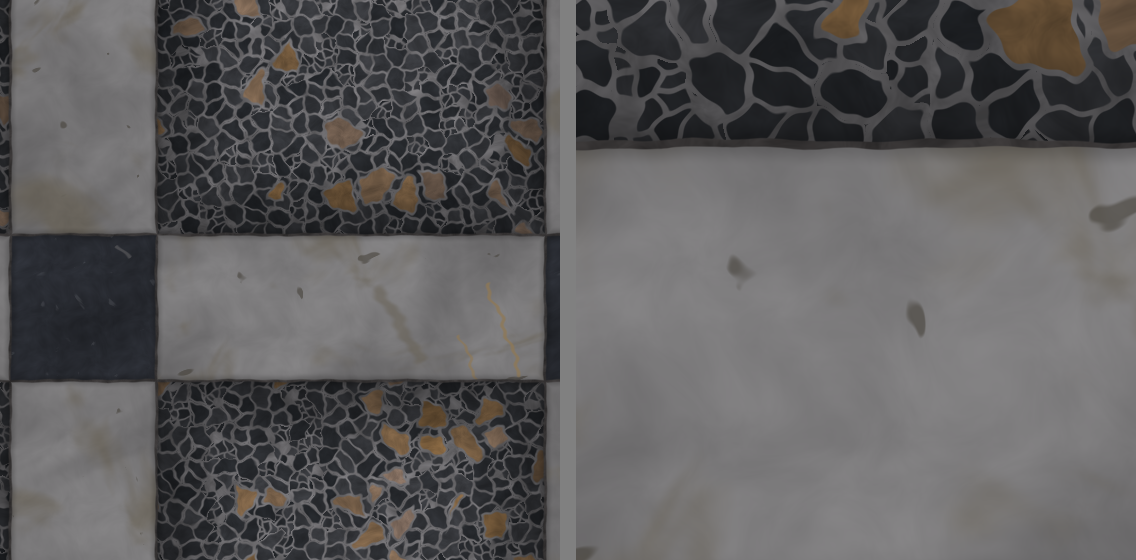
Left, the full canvas; right, a detail of the centre.
A Shadertoy shader for this texture:

```glsl
const float PERIOD = 0.955;               // one strip plus one panel
const float STRIP = 0.261;                // width of the marble strips
const vec2 ORIGIN = vec2(0.0185, 0.320);  // lower left of a dark square
const float SEAM = 0.0022;                // half width of the joints
const float FINE_CELLS = 62.0, MID_CELLS = 33.0, PEBBLE_CELLS = 18.0;
const float FINE_KEEP = 0.8, MID_KEEP = 0.78, PEBBLE_KEEP = 0.19;
const float HALO = 0.004;                 // cement kept around larger chips

const vec3 CEMENT = vec3(0.40, 0.395, 0.405);
const vec3 CHIP_DARK = vec3(0.125, 0.135, 0.15);
const vec3 CHIP_LIGHT = vec3(0.215, 0.22, 0.235);
const vec3 OCHRE = vec3(0.51, 0.39, 0.25);
const vec3 ROSE = vec3(0.47, 0.40, 0.36);
const vec3 MARBLE_GREY = vec3(0.415, 0.41, 0.415);
const vec3 MARBLE_PALE = vec3(0.51, 0.505, 0.51);
const vec3 STAIN = vec3(0.39, 0.36, 0.30);
const vec3 VEIN = vec3(0.56, 0.47, 0.33);
const vec3 SLATE = vec3(0.155, 0.165, 0.19);
const vec3 JOINT = vec3(0.21, 0.20, 0.20);

vec2 hash2(vec2 p) {
    return fract(sin(vec2(dot(p, vec2(127.1, 311.7)), dot(p, vec2(269.5, 183.3)))) * 43758.5);
}

// Layered, warped sines, about 0 to 1
float waves(vec2 p) {
    float sum = 0.5, amp = 0.28;
    for (int i = 0; i < 5; i++) {
        p = mat2(0.8, 0.6, -0.6, 0.8) * p * 1.75 + 0.9 * sin(p.yx + 1.3);
        sum += amp * sin(p.x) * cos(p.y);
        amp *= 0.62;
    }
    return clamp(sum, 0.0, 1.0);
}

// Cellular noise: distance to the cell border, then two random values
vec3 chips(vec2 p, float cells) {
    vec2 g = p * cells, base = floor(g), nearest = vec2(8.0), id = base;
    for (int y = -1; y <= 1; y++)
    for (int x = -1; x <= 1; x++) {
        vec2 c = base + vec2(x, y);
        vec2 r = c + 0.05 + 0.9 * hash2(c) - g;
        if (dot(r, r) < dot(nearest, nearest)) { nearest = r; id = c; }
    }
    float edge = 1.0;
    for (int y = -2; y <= 2; y++)
    for (int x = -2; x <= 2; x++) {
        vec2 c = base + vec2(x, y);
        vec2 r = c + 0.05 + 0.9 * hash2(c) - g, d = r - nearest;
        if (dot(d, d) < 1e-4) continue;
        float side = dot(0.5 * (nearest + r), normalize(d));
        float h = max(0.08 - abs(edge - side), 0.0);
        edge = min(edge, side) - h * h * 3.0;   // rounded corners
    }
    return vec3(edge / cells, hash2(id + 17.3));
}

float chipMask(vec3 chip, float keep, float gap, float px) {
    return step(chip.y, keep) * smoothstep(gap - px, gap + px, chip.x);
}

void addChips(inout vec3 col, vec3 cement, vec3 tint, vec3 chip, float keep, float gap, float px) {
    col = mix(col, cement, chipMask(chip, keep, gap - HALO, px));
    col = mix(col, tint, chipMask(chip, keep, gap, px));
}

vec3 terrazzo(vec2 p, float inset, float px) {
    vec2 w = p + 0.003 * sin(p.yx * 90.0) + 0.0012 * sin(p.yx * 310.0);
    vec3 cement = CEMENT * (0.8 + 0.4 * waves(p * 45.0)), col = cement;
    vec3 fine = chips(w + 3.1, FINE_CELLS);
    vec3 mid = chips(w, MID_CELLS);
    vec3 pebble = chips(w + 7.7, PEBBLE_CELLS);
    float grain = 0.85 + 0.3 * waves(p * 60.0);
    addChips(col, cement, mix(CHIP_DARK, CHIP_LIGHT, fine.z) * grain, fine, FINE_KEEP, 0.0017, px);
    addChips(col, cement, mix(CHIP_DARK, CHIP_LIGHT, fract(mid.z * 7.0)) * grain,
             mid, MID_KEEP, mix(0.0012, 0.0042, mid.z), px);
    addChips(col, cement, mix(OCHRE, ROSE, fract(pebble.z * 5.0)) * grain * (0.8 + 0.25 * pebble.z),
             pebble, PEBBLE_KEEP, mix(0.006, 0.012, pebble.z), px);
    return col * mix(0.72, 1.06, smoothstep(0.0, 0.17, inset));
}

// Soft wavering line from a to b
float streak(vec2 p, vec2 a, vec2 b, float width) {
    p.x += 0.004 * sin(p.y * 95.0) + 0.002 * sin(p.y * 270.0);
    vec2 d = b - a;
    float t = clamp(dot(p - a, d) / dot(d, d), 0.0, 1.0);
    return 1.0 - smoothstep(0.2 * width, width, length(p - a - t * d));
}

vec3 marble(vec2 q, vec2 seed, bool across) {
    vec2 p = q + seed * 3.7;
    float cloud = waves(p * 4.0 + 2.0), blotch = waves(p * 8.0 + 9.0);
    vec3 col = mix(MARBLE_GREY, MARBLE_PALE, smoothstep(0.15, 0.85, cloud));
    col = mix(col, STAIN, 0.55 * smoothstep(0.58, 0.95, blotch));
    col *= 0.97 + 0.06 * waves(p * 50.0);
    col = mix(col, STAIN * 0.6, 0.5 * smoothstep(0.93, 1.0, waves(p * 22.0)));
    if (across) {
        col = mix(col, VEIN, 0.75 * streak(q, vec2(0.852, 0.172), vec2(0.913, 0.01), 0.005));
        col = mix(col, VEIN, 0.65 * streak(q, vec2(0.803, 0.08), vec2(0.835, 0.003), 0.004));
        col = mix(col, STAIN, 0.45 * streak(q, vec2(0.66, 0.16), vec2(0.73, 0.04), 0.016));
    }
    return col;
}

vec3 slate(vec2 q, vec2 seed) {
    vec3 col = SLATE * (0.85 + 0.3 * waves(q * 9.0 + seed)) * (0.9 + 0.2 * waves(q * 70.0));
    col += 0.07 * smoothstep(0.85, 1.0, waves(q * 38.0 + seed));
    return mix(col, MARBLE_GREY, 0.5 * streak(q, vec2(0.188, 0.24), vec2(0.216, 0.221), 0.004));
}

void mainImage(out vec4 fragColor, in vec2 fragCoord) {
    float px = 1.0 / iResolution.y;
    vec2 uv = fragCoord * px, p = uv - ORIGIN;
    p += 0.0008 * sin(uv.yx * 41.0) + 0.0005 * sin(uv.yx * 137.0);   // worn slab edges
    vec2 id = floor(p / PERIOD), q = p - id * PERIOD;
    bvec2 inStrip = lessThan(q, vec2(STRIP));

    // Signed seam distance per axis
    vec2 toSeam = min(min(q, PERIOD - q), abs(q - STRIP));
    float inset = min(toSeam.x, toSeam.y);

    vec3 col;
    if (all(inStrip)) col = slate(q, id);
    else if (any(inStrip)) col = marble(q, id + (inStrip.y ? 0.4 : 0.0), inStrip.y);
    else col = terrazzo(uv, inset, px);

    // Grime and joints
    col *= mix(0.82, 1.0, smoothstep(0.0, 0.014, inset));
    float joint = SEAM * (0.6 + 0.8 * waves(uv * 24.0));
    col = mix(JOINT * (0.75 + 0.5 * waves(uv * 60.0)), col, smoothstep(joint - px, joint + px, inset));
    fragColor = vec4(col, 1.0);
}
```
